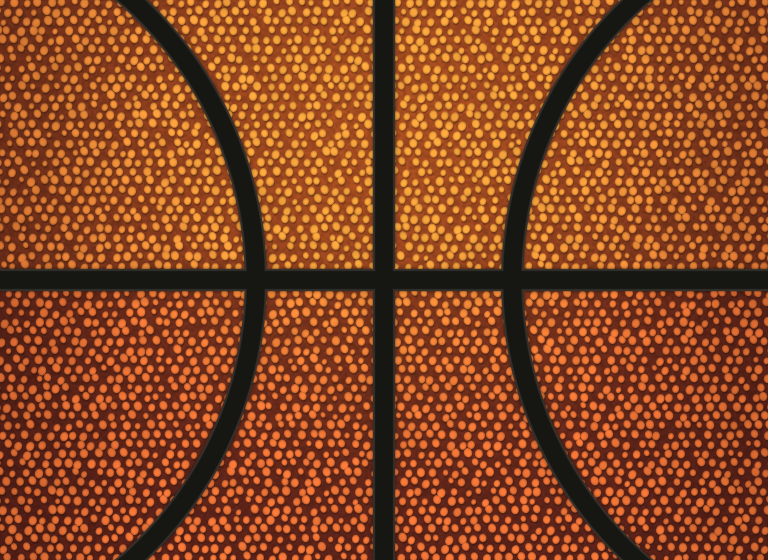
A Shadertoy shader for this texture:

```glsl
// Pebbled orange leather ball surface crossed by dark seams, lit from the upper middle.

#define PEBBLE_CELL vec2(0.0213, 0.0168)
#define PEBBLE_MIN 0.0046
#define PEBBLE_MAX 0.0080
#define PEBBLE_JITTER 0.42
#define SEAM_HALF 0.0198
#define RIM_WIDTH 0.0036
#define ARC_CENTER_X 0.903
#define ARC_RADIUS 0.674
#define LIGHT_POS vec2(0.0, 0.27)
#define LIGHT_SPREAD vec2(0.52, 0.50)

float hash(vec2 p) {
    return fract(sin(dot(p, vec2(127.1, 311.7))) * 43758.5453);
}

float noise(vec2 p) {
    vec2 i = floor(p), f = fract(p);
    f = f * f * (3.0 - 2.0 * f);
    return mix(mix(hash(i), hash(i + vec2(1, 0)), f.x),
               mix(hash(i + vec2(0, 1)), hash(i + vec2(1, 1)), f.x), f.y);
}

// Signed distance to the nearest pebble on a staggered, jittered grid.
float pebbleDistance(vec2 p) {
    float nearest = 1.0;
    float row = floor(p.y / PEBBLE_CELL.y);
    for (int j = -1; j <= 1; j++) {
        float r = row + float(j);
        float stagger = 0.5 * mod(r, 2.0);
        float column = floor(p.x / PEBBLE_CELL.x - stagger);
        for (int i = -1; i <= 1; i++) {
            vec2 id = vec2(column + float(i), r);
            vec2 jitter = vec2(hash(id), hash(id + 17.3)) - 0.5;
            vec2 center = (id + 0.5 + vec2(stagger, 0.0) + PEBBLE_JITTER * jitter) * PEBBLE_CELL;
            float radius = mix(PEBBLE_MIN, PEBBLE_MAX, sqrt(hash(id + 41.7)));
            vec2 q = p - center;
            q.x += 0.25 * jitter.y * q.y;
            nearest = min(nearest, length(q * vec2(1.06, 0.94)) - radius);
        }
    }
    return nearest;
}

// Signed distance to the cross and the two mirrored arcs.
float seamDistance(vec2 p) {
    float arc = abs(length(vec2(abs(p.x) - ARC_CENTER_X, p.y)) - ARC_RADIUS);
    return min(min(abs(p.x), abs(p.y)), arc) - SEAM_HALF;
}

void mainImage(out vec4 fragColor, in vec2 fragCoord) {
    vec2 p = (fragCoord - 0.5 * iResolution.xy) / iResolution.y;
    float pixel = 1.0 / iResolution.y;
    float soft = max(0.7 * pixel, 0.0013);

    // Warm glow, with a step down in brightness below the middle seam
    vec2 fromLight = (p - LIGHT_POS) / LIGHT_SPREAD;
    float glow = exp(-dot(fromLight, fromLight));
    float upper = smoothstep(-0.01, 0.01, p.y);
    float light = clamp(0.72 * glow + 0.24 * upper + 0.10 * p.y, 0.0, 1.0);

    // Leather ground and its fine grain
    vec3 ground = mix(vec3(0.35, 0.13, 0.095), vec3(0.65, 0.30, 0.125), light);
    ground *= 0.90 + 0.20 * noise(p * 190.0);

    // Raised pebbles with a shadow under each one
    float pebble = pebbleDistance(p);
    float shadow = 1.0 - smoothstep(-0.002, 0.002, pebbleDistance(p + vec2(-0.0008, 0.0026)));
    ground *= 1.0 - 0.26 * shadow;
    vec3 top = mix(vec3(0.93, 0.45, 0.21), vec3(0.95, 0.63, 0.23), smoothstep(0.05, 0.9, light));
    top *= 0.94 + 0.12 * noise(p * 60.0);
    top *= mix(0.84, 1.04, smoothstep(0.0, 0.004, -pebble));
    vec3 color = mix(ground, top, 1.0 - smoothstep(-soft, soft, pebble));

    // Gentle darkening towards the sides and beside the seams
    float seam = seamDistance(p);
    color *= 1.0 - 0.12 * smoothstep(0.35, 0.70, abs(p.x));
    color *= 1.0 - 0.25 * exp(-max(seam, 0.0) / 0.003);

    // Dark seam with a thin grey rim
    float rim = smoothstep(-RIM_WIDTH - pixel, -RIM_WIDTH + pixel, seam);
    vec3 rubber = mix(vec3(0.085, 0.085, 0.075), vec3(0.21, 0.19, 0.17), rim);
    color = mix(rubber, color, smoothstep(-0.7 * pixel, 0.7 * pixel, seam));

    fragColor = vec4(color, 1.0);
}
```
